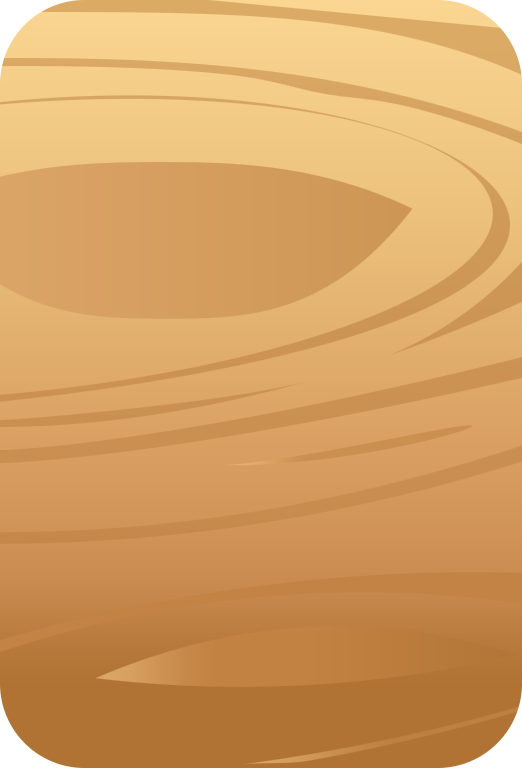
Give the GLSL for this texture, as a WebGL 2 fragment shader.

```glsl
#version 300 es
precision highp float;
// A rounded wooden panel with a warm gradient, curved grain stripes and a large knot.
uniform vec2 u_resolution;
out vec4 fragColor;

// Antialiased coverage of the region where f is negative.
float inside(float f) {
    return clamp(0.5 - f / max(fwidth(f), 1e-5), 0.0, 1.0);
}

// Coverage of the strip between two depths; vanishes where they meet.
float strip(float depth, float top, float bottom) {
    return max(0.0, inside(top - depth) + inside(depth - bottom) - 1.0);
}

float ramp(float a, float b, float x) {
    return clamp((x - a) / (b - a), 0.0, 1.0);
}

// Half-oval growing from the left edge, with a bent axis.
float oval(float x, float depth, float axis, vec2 radii) {
    return inside(length(vec2(x, depth - axis) / radii) - 1.0);
}

vec3 woodBase(float depth) {
    vec3 c = mix(vec3(0.98, 0.84, 0.57), vec3(0.92, 0.75, 0.48), ramp(0.0, 0.3, depth));
    c = mix(c, vec3(0.85, 0.62, 0.38), ramp(0.3, 0.59, depth));
    c = mix(c, vec3(0.81, 0.565, 0.335), ramp(0.59, 0.72, depth));
    return mix(c, vec3(0.69, 0.45, 0.20), smoothstep(0.70, 0.91, depth));
}

vec3 grainColor(float depth) {
    vec3 c = mix(vec3(0.86, 0.67, 0.40), vec3(0.81, 0.60, 0.34), ramp(0.05, 0.3, depth));
    c = mix(c, vec3(0.785, 0.55, 0.31), ramp(0.3, 0.66, depth));
    return mix(c, vec3(0.76, 0.515, 0.265), ramp(0.66, 0.75, depth));
}

// Long stripes that sweep across the full width.
float grainStripes(float x, float depth) {
    float m = strip(depth, 0.039 - 0.065 * (1.0 - x), 0.0156 + 0.082 * pow(x, 3.7));
    float swell = 0.008 * exp(-pow((x - 0.62) / 0.1, 2.0));
    m = max(m, strip(depth, 0.0755 + 0.0964 * pow(x, 2.6),
                     0.086 + 0.1016 * pow(x, 2.7) + swell));
    m = max(m, strip(depth, 0.547 - 0.078 * pow(x, 1.2) - 0.128 * pow(x, 5.0),
                     0.556 - 0.163 * pow(x, 1.9)));
    m = max(m, strip(depth, 0.586 - 0.121 * pow(x, 1.4), 0.603 - 0.111 * pow(x, 1.4)));
    m = max(m, strip(depth, 0.693 - 0.113 * x * x, 0.708 - 0.107 * x * x));
    return max(m, strip(depth, 0.833 + x * (0.107 * x - 0.194),
                        0.849 + x * (0.161 * x - 0.224)));
}

// Thin ring that loops around the knot.
float knotRing(float x, float depth) {
    float outer = oval(x, depth, 0.293 + 0.035 * pow(1.0 - x, 2.0), vec2(0.977, 0.195));
    float inner = oval(x, depth, 0.277 + 0.048 * pow(1.0 - x, 1.2), vec2(0.944, 0.189));
    return outer * (1.0 - inner);
}

// Leaf-shaped heart of the knot, pointed on the right.
float knotHeart(float x, float depth) {
    float top = 0.211 + 0.061 * pow(abs(x - 0.308) / 0.483, 2.6);
    float bottom = 0.415 - 0.143 * pow(abs(x - 0.317) / 0.473, 2.9);
    return strip(depth, top, bottom);
}

void main() {
    vec2 uv = gl_FragCoord.xy / u_resolution;
    float x = uv.x;
    float depth = 1.0 - uv.y;

    vec3 color = woodBase(depth);
    color = mix(color, grainColor(depth), max(grainStripes(x, depth), knotRing(x, depth)));
    vec3 heart = mix(vec3(0.86, 0.645, 0.405), vec3(0.805, 0.59, 0.335), ramp(0.0, 0.75, x));
    color = mix(color, heart, knotHeart(x, depth));

    // Small sliver with a bright tail.
    float s = ramp(0.433, 0.904, x);
    float axis = 0.6055 - 0.0508 * pow(s, 1.5);
    float halfWidth = 0.016 * s * sqrt(1.0 - s);
    vec3 sliver = mix(vec3(0.90, 0.69, 0.43), vec3(0.795, 0.56, 0.315), smoothstep(0.05, 0.35, s));
    color = mix(color, sliver, strip(depth, axis - halfWidth, axis + halfWidth));

    // Wide lens that fades into the dark lower wood.
    s = ramp(0.183, 0.991, x);
    vec3 lens = mix(vec3(0.86, 0.65, 0.40), vec3(0.76, 0.51, 0.26), smoothstep(0.0, 0.3, s));
    lens = mix(lens, vec3(0.70, 0.46, 0.21), ramp(0.5, 1.0, s));
    color = mix(color, lens, strip(depth, 0.883 + s * (0.206 * s - 0.236),
                                   0.883 + s * (0.0664 - 0.0964 * s)));

    // Fine wedge rising from the bottom edge.
    s = ramp(0.456, 1.0, x);
    float top = 0.996 - s * (0.048 + 0.029 * s);
    float thickness = 0.009 * smoothstep(0.0, 0.25, s) - 0.003 * s;
    vec3 wedge = mix(vec3(0.86, 0.65, 0.39), vec3(0.74, 0.50, 0.25), smoothstep(0.0, 0.6, s));
    color = mix(color, wedge, strip(depth, top, top + thickness));

    // Rounded panel outline on white.
    vec2 halfSize = 0.5 * u_resolution / u_resolution.y;
    vec2 corner = abs(uv - 0.5) * 2.0 * halfSize - halfSize + 0.11;
    float edge = length(max(corner, 0.0)) - 0.11;
    float panel = clamp(0.5 - edge * u_resolution.y, 0.0, 1.0);
    fragColor = vec4(mix(vec3(1.0), color, panel), 1.0);
}
```
